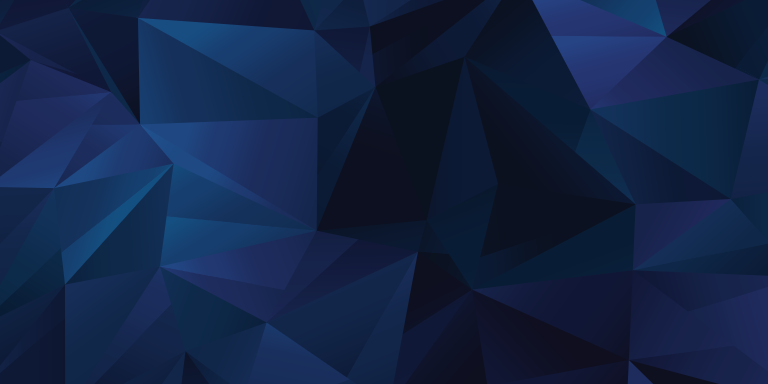
Reproduce this background procedurally as a WebGL 2 fragment shader.

```glsl
#version 300 es
precision highp float;
// Low-poly backdrop of dark navy facets: a jittered grid is split into triangles,
// each shaded by a linear gradient, and some are folded along a faint crease.
// Broad pools of light and shadow set the tone, which indexes a colour ramp.

#define COLS 7
#define ROWS 4
#define JITTER 0.43       // vertex offset in cells, below 0.5
#define WIDENING 0.28     // growth of the cells towards the right
#define TONE_SPREAD 0.52  // random tone difference between facets
#define GRADIENT 0.95     // tone slope inside a facet
#define CREASE 0.13       // tone step across a fold
#define TINT 0.05         // drift between violet and teal
#define BASE_TONE 0.41
#define SEED 17.0

uniform vec2 u_resolution;
out vec4 outColor;

// Pools of light: x and y as fractions of the canvas, radius, strength
const vec4 POOLS[8] = vec4[8](
    vec4(0.20, 0.54, 0.36, 0.52), vec4(0.40, 0.90, 0.24, 0.42),
    vec4(0.31, 0.06, 0.20, 0.35), vec4(0.90, 0.48, 0.36, 0.26),
    vec4(0.77, 0.90, 0.22, 0.25), vec4(0.62, 0.36, 0.36, -0.40),
    vec4(0.53, 0.80, 0.24, -0.28), vec4(0.05, 0.95, 0.22, -0.38));

vec3 hash3(vec3 p) {
    p = fract((p + SEED) * vec3(0.1031, 0.1030, 0.0973));
    p += dot(p, p.yxz + 33.33);
    return fract((p.xxy + p.yxx) * p.zyx);
}

float cross2(vec2 a, vec2 b) { return a.x * b.y - a.y * b.x; }

// Signed distance to the line from a to b, positive on its left
float lineSide(vec2 p, vec2 a, vec2 b) {
    return cross2(normalize(b - a), p - a);
}

// Grid corner, moved at random, in units of the canvas height
vec2 vertex(vec2 id, float aspect) {
    vec2 offset = (hash3(vec3(id, 3.0)).xy - 0.5) * 2.0 * JITTER;
    vec2 v = (id + offset) / vec2(COLS, ROWS);
    v.x *= 1.0 - WIDENING + WIDENING * v.x;
    return v * vec2(aspect, 1.0);
}

float poolLight(vec2 p, float aspect) {
    float light = BASE_TONE;
    for (int i = 0; i < 8; i++) {
        vec2 d = (p - POOLS[i].xy * vec2(aspect, 1.0)) / POOLS[i].z;
        light += POOLS[i].w * exp(-dot(d, d));
    }
    return light;
}

// Ramp whose stops are spaced by the share of each colour
vec3 ramp(float t) {
    vec3 c = vec3(0.048, 0.065, 0.125);
    c = mix(c, vec3(0.05, 0.10, 0.21), smoothstep(0.06, 0.30, t));
    c = mix(c, vec3(0.07, 0.15, 0.29), smoothstep(0.34, 0.58, t));
    c = mix(c, vec3(0.10, 0.18, 0.36), smoothstep(0.58, 0.78, t));
    c = mix(c, vec3(0.11, 0.23, 0.44), smoothstep(0.78, 0.90, t));
    c = mix(c, vec3(0.11, 0.29, 0.51), smoothstep(0.90, 1.00, t));
    return mix(c, vec3(0.13, 0.37, 0.62), smoothstep(1.05, 1.35, t));
}

vec3 facetColor(vec2 p, vec2 a, vec2 b, vec2 c, vec3 id, float aspect, float pixel) {
    vec3 rnd = hash3(id);
    vec3 fold = hash3(id + 41.0);
    vec2 center = (a + b + c) / 3.0;
    float angle = 6.2832 * rnd.y;
    float tone = poolLight(center, aspect) + (rnd.x - 0.5) * TONE_SPREAD;
    tone += GRADIENT * dot(p - center, vec2(cos(angle), sin(angle)));
    float side = lineSide(p, a, mix(b, c, 0.25 + 0.5 * fold.x));
    float creased = step(0.5, fold.y) * CREASE;
    tone += creased * (clamp(side / pixel + 0.5, 0.0, 1.0) - 0.5);
    vec3 color = ramp(tone);
    return color + color.b * TINT * 2.0 * (rnd.z - 0.5) * vec3(1.6, -1.0, 0.3);
}

// Adds a counter-clockwise triangle, weighted by its smooth coverage
void addFacet(inout vec4 sum, vec2 p, vec2 a, vec2 b, vec2 c, vec3 id, float aspect, float pixel) {
    float d = min(lineSide(p, a, b), min(lineSide(p, b, c), lineSide(p, c, a)));
    float cover = clamp(d / pixel + 0.5, 0.0, 1.0);
    if (cover > 0.0) sum += cover * vec4(facetColor(p, a, b, c, id, aspect, pixel), 1.0);
}

void main() {
    float pixel = 1.0 / u_resolution.y;
    float aspect = u_resolution.x * pixel;
    vec2 p = gl_FragCoord.xy * pixel;
    vec4 sum = vec4(0.0);

    for (int j = -1; j <= ROWS; j++)
    for (int i = -1; i <= COLS; i++) {
        vec2 id = vec2(i, j);
        vec2 a = vertex(id, aspect);
        vec2 b = vertex(id + vec2(1, 0), aspect);
        vec2 c = vertex(id + vec2(1, 1), aspect);
        vec2 d = vertex(id + vec2(0, 1), aspect);
        // Pick a diagonal at random unless only one lies inside the cell
        bool acInside = cross2(c - a, b - a) < 0.0 && cross2(c - a, d - a) > 0.0;
        bool bdInside = cross2(d - b, c - b) < 0.0 && cross2(d - b, a - b) > 0.0;
        bool useAC = acInside && (!bdInside || hash3(vec3(id, 7.0)).x < 0.5);
        vec3 first = vec3(id, 11.0), second = vec3(id, 23.0);
        addFacet(sum, p, a, b, useAC ? c : d, first, aspect, pixel);
        addFacet(sum, p, c, d, useAC ? a : b, second, aspect, pixel);
    }
    outColor = vec4(sum.rgb / max(sum.a, 0.001), 1.0);
}
```
